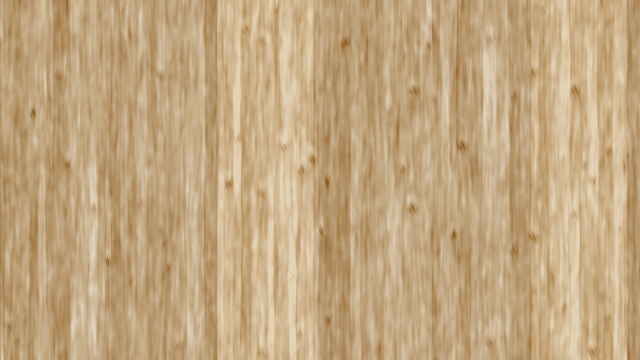
This texture is drawn by a Shadertoy shader. Its source:

```glsl
// Pressed bamboo boards: narrow upright strips with soft, broken seams,
// mottled by cellular flecks and layered sines, with scattered brown nodes.
// One scalar "tone" is gathered per strip, then mapped to a wood colour ramp.

const vec3 DARK_WOOD = vec3(0.64, 0.48, 0.275);
const vec3 PALE_WOOD = vec3(0.85, 0.775, 0.66);
const float STRIP_WIDTH = 0.0235;
const float BOARD_PERIOD = 0.872;
const float BRIGHT_START = 0.69;
const float NODE_SPACING = 0.42;

float hash(vec2 p) {
    vec3 q = fract(vec3(p.xyx) * 0.1031);
    q += dot(q, q.yzx + 33.33);
    return fract((q.x + q.y) * q.z);
}

// Smooth coverage of the interval [left, right]
float band(float x, float left, float right, float blur) {
    return smoothstep(-blur, blur, x - left) * smoothstep(-blur, blur, right - x);
}

// Cellular noise of stretched, slightly leaning spots, light and dark
float flecks(vec2 p, vec2 size, float lean, float seed) {
    vec2 q = p / size;
    vec2 home = floor(q);
    float sum = 0.0;
    for (int j = -1; j <= 1; j++) {
        for (int i = -1; i <= 1; i++) {
            vec2 cell = home + vec2(i, j);
            vec2 id = cell + seed + 40.0;
            vec2 d = q - cell - vec2(hash(id), hash(id + 57.0));
            d.x += lean * (hash(id + 91.0) - 0.5) * d.y;
            sum += (2.0 * hash(id + 133.0) - 1.0) * exp(-dot(d, d) * 4.5);
        }
    }
    return sum;
}

// Fine wavering streaks; roughly -1 to 1
float fibres(vec2 p, float seed) {
    float sum = 0.0;
    float amplitude = 0.5;
    vec2 frequency = vec2(210.0, 8.0);
    for (int i = 0; i < 4; i++) {
        float phase = 6.283 * hash(vec2(seed, float(i) + 3.0));
        float sway = 1.6 * sin(p.y * frequency.y * 1.3 + phase * 3.0);
        float fade = 0.4 + 0.6 * sin(p.y * frequency.y + phase * 5.0);
        sum += amplitude * fade * sin(p.x * frequency.x + sway + phase);
        amplitude *= 0.75;
        frequency *= vec2(1.65, 1.5);
    }
    return sum;
}

// Cloudy change of tone along one strip
float drift(float y, float seed) {
    float phase = 6.283 * hash(vec2(seed, 17.0));
    return 0.6 * sin(y * 5.3 + phase) + 0.35 * sin(y * 13.0 + phase * 2.7)
         + 0.2 * sin(y * 37.0 + phase * 4.1);
}

// Brown growth nodes with a pale cap and a faint tail, as a tone change
float nodes(vec2 p, float centre, float halfWidth, float seed, float density) {
    float shifted = p.y / NODE_SPACING + hash(vec2(seed, 29.0));
    vec2 cell = vec2(seed, floor(shifted) + 50.0);
    float y = (fract(shifted) - 0.35 - 0.3 * hash(cell)) * NODE_SPACING;
    float x = (p.x - centre) / halfWidth;
    y += 0.002 * x * x + 0.003 * sin(x * 3.0 + seed);

    float chance = hash(cell + 71.0);
    float strength = step(chance, density) * mix(0.2, 0.95, pow(hash(cell + 113.0), 1.5));
    float core = exp(-x * x * 1.1 - pow(y / 0.012, 2.0));
    float tail = exp(-x * x * 3.0 - pow((y + 0.024) / 0.022, 2.0));
    float cap = exp(-x * x - pow((y - 0.027) / 0.014, 2.0));
    float grain = 0.75 + 0.25 * sin(x * 7.0 + y * 260.0);
    return strength * (0.25 * cap - core * grain - 0.25 * tail);
}

// Tone of one strip lying between two edges
float stripTone(vec2 p, float left, float right, float seed, float density) {
    float base = 0.59 + 0.42 * (hash(vec2(seed, 5.0)) - 0.5);
    float pale = step(0.84, hash(vec2(seed, 41.0)));
    float streak = pale * smoothstep(0.0, 0.6, sin(p.y * 5.0 + seed * 2.1));
    float broken = smoothstep(-0.5, 0.8, sin(p.y * 7.0 + seed * 4.7));
    float seamDepth = 0.42 * broken * pow(hash(vec2(seed, 61.0)), 2.0);
    float seam = exp(-pow((p.x - left) / 0.003, 2.0));

    float tone = base + 0.12 * drift(p.y, seed) + 0.11 * fibres(p, seed);
    tone += 0.26 * streak - seamDepth * seam;
    return tone + nodes(p, 0.5 * (left + right), 0.42 * (right - left), seed, density);
}

float stripEdge(float id) {
    return (id + 0.75 * hash(vec2(id, 7.0))) * STRIP_WIDTH;
}

// Blend the few strips that may touch this point
float strips(vec2 p, float blur, float density) {
    float home = floor(p.x / STRIP_WIDTH);
    float tone = 0.0;
    for (int i = -2; i <= 1; i++) {
        float id = home + float(i);
        float left = stripEdge(id);
        float right = stripEdge(id + 1.0);
        tone += band(p.x, left, right, blur) * stripTone(p, left, right, id + 20.0, density);
    }
    return tone;
}

void mainImage(out vec4 fragColor, in vec2 fragCoord) {
    vec2 p = fragCoord / iResolution.y;
    float blur = max(0.0025, 0.75 / iResolution.y);

    // Alternate wide dull boards with narrow bright ones
    float along = fract(p.x / BOARD_PERIOD) * BOARD_PERIOD;
    float joint = BRIGHT_START * BOARD_PERIOD;
    float bright = band(along, joint, BOARD_PERIOD, blur);

    // Strips bend a little; flecks cross their edges
    float bend = 0.0016 * sin(p.y * 8.0 + p.x * 31.0) + 0.0008 * sin(p.y * 29.0 + p.x * 67.0);
    float tone = strips(p + vec2(bend, 0.0), blur, mix(0.36, 0.55, bright));
    tone += 0.30 * flecks(p, vec2(0.0085, 0.085), 1.6, 0.0);
    tone += 0.20 * flecks(p, vec2(0.014, 0.032), 1.2, 300.0);
    tone += mix(-0.07, 0.15, bright);

    // Shadows where boards meet
    float jointGap = min(abs(along - joint), min(along, BOARD_PERIOD - along));
    tone -= 0.25 * exp(-pow(jointGap / 0.003, 2.0)) + 0.06 * exp(-along / 0.03);

    vec3 wood = mix(DARK_WOOD, PALE_WOOD, clamp(tone, -0.6, 1.15));
    wood += mix(vec3(-0.004, 0.0, 0.005), vec3(0.012, 0.003, -0.012), bright);
    fragColor = vec4(wood, 1.0);
}
```
